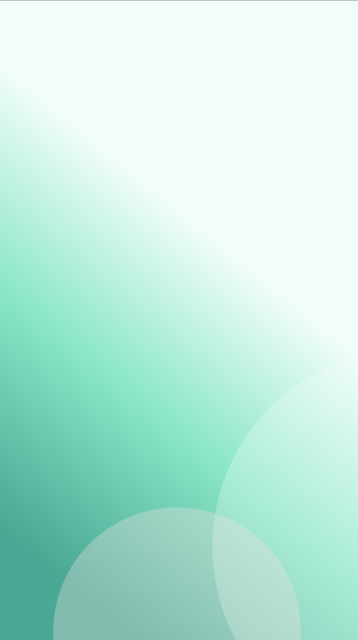
Give the GLSL for this background, as a Shadertoy shader.

```glsl
// Diagonal mint gradient with two translucent discs rising from the lower edge.
#define SLOPE 0.814
#define PALE_STOP 0.098
#define MINT_STOP 0.449
#define DEEP_STOP 0.820
#define SMALL_DISC vec3(0.2767, 0.0137, 0.1934)
#define LARGE_DISC vec3(0.6406, 0.1458, 0.3086)
#define SMALL_ALPHA 0.35
#define LARGE_ALPHA 0.30
#define RULE_WIDTH 0.0016

const vec3 PALE = vec3(0.950, 0.992, 0.986);
const vec3 MINT = vec3(0.540, 0.902, 0.780);
const vec3 DEEP = vec3(0.290, 0.660, 0.580);
const vec3 ROSE_GREY = vec3(0.920, 0.880, 0.880);
const vec3 RULE_GREY = vec3(0.740, 0.770, 0.770);

// Three-stop ramp, measured down the left edge
vec3 diagonalRamp(vec2 p) {
    float t = 1.0 - p.y - SLOPE * p.x;
    float toMint = clamp((t - PALE_STOP) / (MINT_STOP - PALE_STOP), 0.0, 1.0);
    float toDeep = clamp((t - MINT_STOP) / (DEEP_STOP - MINT_STOP), 0.0, 1.0);
    return mix(mix(PALE, MINT, toMint), DEEP, toDeep);
}

// Antialiased coverage of a disc given as centre.xy and radius
float discMask(vec2 p, vec3 disc, float pixel) {
    float d = length(p - disc.xy) - disc.z;
    return 1.0 - smoothstep(-pixel, pixel, d);
}

void mainImage(out vec4 fragColor, in vec2 fragCoord) {
    // Height-based coordinates keep the discs round
    float pixel = 1.0 / iResolution.y;
    vec2 p = fragCoord * pixel;

    vec3 color = diagonalRamp(p);

    // Translucent discs
    color = mix(color, PALE, LARGE_ALPHA * discMask(p, LARGE_DISC, pixel));
    color = mix(color, ROSE_GREY, SMALL_ALPHA * discMask(p, SMALL_DISC, pixel));

    // Hairline along the top edge
    float rule = smoothstep(-0.5 * pixel, 0.5 * pixel, p.y - 1.0 + RULE_WIDTH);
    color = mix(color, RULE_GREY, rule);

    fragColor = vec4(color, 1.0);
}
```
